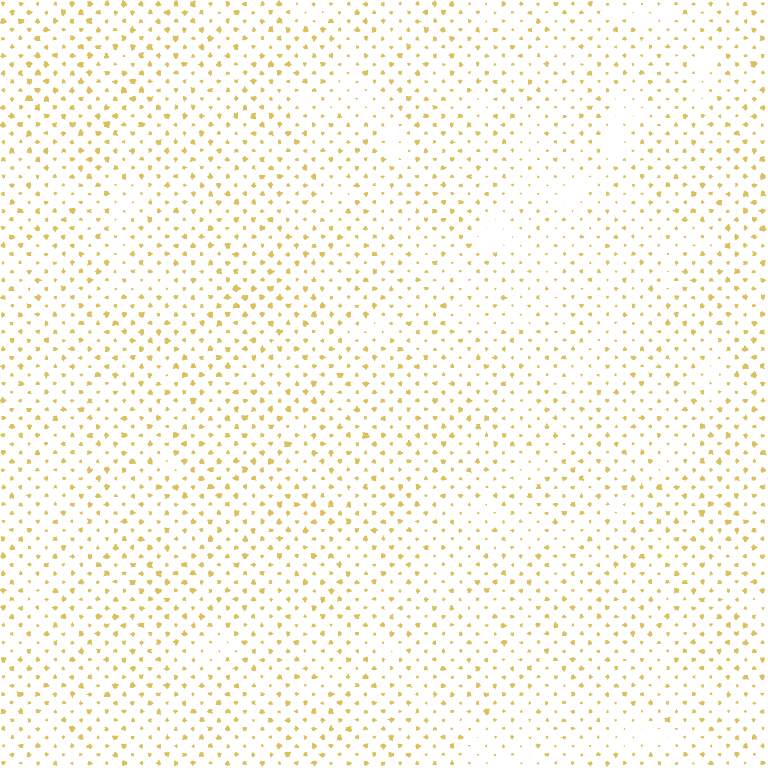
This pattern is drawn by a WebGL 1 fragment shader. Its source:

```glsl
precision highp float;

uniform vec2 u_resolution;

const float GRID = 89.0;                   // half-pitches across the canvas
const vec2 GRID_SHIFT = vec2(-0.12, 0.05);
const vec3 PAPER = vec3(1.0);
const vec3 GOLD = vec3(0.86, 0.755, 0.365);

float hash(vec2 p) {
  return fract(sin(dot(p, vec2(127.1, 311.7))) * 43758.545);
}

float valueNoise(vec2 p) {
  vec2 cell = floor(p);
  vec2 f = fract(p);
  f = f * f * (3.0 - 2.0 * f);
  float low = mix(hash(cell), hash(cell + vec2(1.0, 0.0)), f.x);
  float high = mix(hash(cell + vec2(0.0, 1.0)), hash(cell + 1.0), f.x);
  return mix(low, high, f.y);
}

// Radius from broad ink fading, worn patches and per-dot variation
float dotRadius(vec2 cell, vec2 uv) {
  float band = (uv.x - 0.72) / 0.2;
  float fade = 0.065 * exp(-band * band);
  float cloud = 0.07 * (valueNoise(uv * 7.0 + 3.7) - 0.5);
  float patchy = valueNoise(uv * 17.0 + 21.3);
  float wear = 0.16 * smoothstep(0.76, 0.98, patchy);
  float grain = 0.15 * (hash(cell + 5.3) - 0.5);
  float blot = 0.08 * smoothstep(0.96, 1.0, hash(cell + 47.9));
  return 0.262 - fade + cloud - wear + grain + blot;
}

// Signed distance to a rough blob between a diamond and a square
float roughDot(vec2 p, float radius, vec2 seed) {
  float stretch = 1.0 + 0.3 * (hash(seed + 11.1) - 0.5);
  p *= vec2(stretch, 1.0 / stretch);
  float angle = atan(p.y, p.x + 0.0001);
  float diamond = 0.8 * (abs(p.x) + abs(p.y));
  float square = 1.1 * max(abs(p.x), abs(p.y));
  float size = mix(diamond, square, hash(seed + 17.7));
  float lobes = 0.13 * sin(3.0 * angle + 6.283 * hash(seed + 23.9))
              + 0.08 * sin(5.0 * angle + 6.283 * hash(seed + 31.3));
  return size * (1.0 + lobes) - radius;
}

void main() {
  vec2 uv = gl_FragCoord.xy / u_resolution;
  vec2 p = uv * GRID - GRID_SHIFT;
  vec2 cell = floor(p);
  vec2 local = fract(p) - 0.5;

  // Staggered lattice: every other cell holds a dot
  float filled = 1.0 - mod(cell.x + cell.y, 2.0);
  vec2 jitter = 0.1 * (vec2(hash(cell + 61.7), hash(cell + 73.1)) - 0.5);
  float radius = dotRadius(cell, (cell + 0.5) / GRID);
  float dist = roughDot(local - jitter, radius, cell);

  // One-pixel edge, with the smallest specks fading out
  float edge = 0.55 * GRID / u_resolution.y;
  float ink = 1.0 - smoothstep(-edge, edge, dist);
  ink *= filled * smoothstep(0.02, 0.1, radius);

  gl_FragColor = vec4(mix(PAPER, GOLD, ink), 1.0);
}
```
